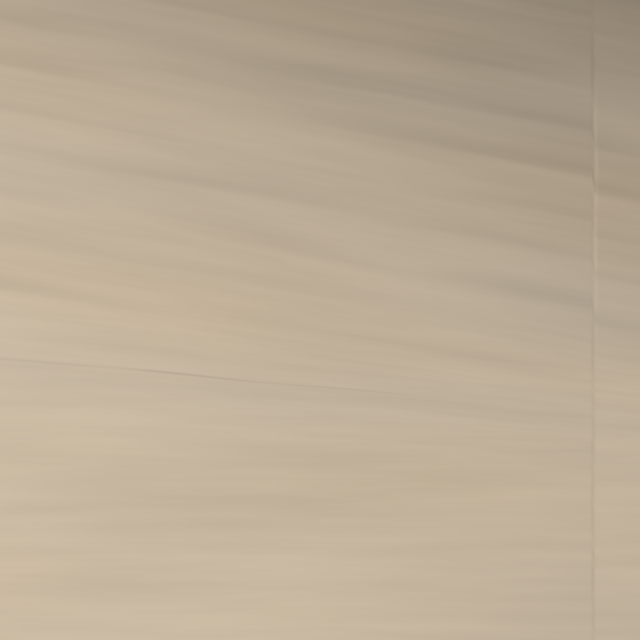
This texture is drawn by a Shadertoy shader. Its source:

```glsl
// Tone
const vec3 STONE_TINT = vec3(1.0, 0.918, 0.803);
const vec3 WARM_SHIFT = vec3(0.010, 0.0, -0.012);
const float BASE_LIGHT = 0.802;
const float FALL_RIGHT = 0.045;
const float FALL_TOP = 0.085;
const float FALL_CORNER = 0.12;

// Grain
const float GRAIN_SLOPE = 0.19;
const float BROAD_DEPTH = 0.035;
const float FINE_DEPTH = 0.020;
const float HAIR_DEPTH = 0.009;

// Dark streaks, as levels on the left edge
const int STREAK_COUNT = 17;
const float STREAK_TOP = 1.115;
const float STREAK_GAP = 0.07;
const float STREAK_DEPTH = 0.046;
const float STREAK_SOFT = 0.024;
const float STREAK_CRISP = 0.008;

// Hairline crack and upright seam
const float CRACK_LEVEL = 0.44;
const float CRACK_WIDTH = 0.0022;
const float CRACK_DEPTH = 0.055;
const float SEAM_X = 0.926;
const float SEAM_WIDTH = 0.0032;
const float SEAM_DEPTH = 0.035;
const float SEAM_SHIFT = 0.025;

float hash(float n) {
    return fract(sin(n * 91.73) * 4375.85);
}

vec2 gradient(vec2 cell) {
    float angle = 6.2832 * fract(sin(dot(cell, vec2(127.1, 311.7))) * 4375.85);
    return vec2(cos(angle), sin(angle));
}

float gradientNoise(vec2 p) {
    vec2 i = floor(p), f = p - i;
    vec2 u = f * f * f * (f * (f * 6.0 - 15.0) + 10.0);
    vec2 e = vec2(1.0, 0.0);
    float low = mix(dot(gradient(i), f), dot(gradient(i + e), f - e), u.x);
    float high = mix(dot(gradient(i + e.yx), f - e.yx),
                     dot(gradient(i + 1.0), f - 1.0), u.x);
    return mix(low, high, u.y);
}

// Follows the fanned grain back to its height on the left edge
float grainLevel(vec2 p) {
    float level = p.y;
    for (int i = 0; i < 8; i++)
        level = p.y + p.x * GRAIN_SLOPE * smoothstep(0.2, 0.7, level);
    return level;
}

// Streaks with a crisp lower edge and a soft upper fade
float streaks(float x, float level) {
    float dark = 0.0;
    for (int i = 0; i < STREAK_COUNT; i++) {
        float id = float(i);
        float center = STREAK_TOP - STREAK_GAP * id + 0.016 * (hash(id + 3.0) - 0.5);
        float d = level - center;
        float size = mix(0.7, 1.2, hash(id + 17.0));
        float span = d > 0.0 ? STREAK_SOFT : STREAK_CRISP;
        float profile = exp(-d * d / (span * span * size * size));
        float along = smoothstep(-0.35, 0.4, gradientNoise(vec2(x * 2.3 + id * 7.3, id * 3.7 + 0.5)));
        float strength = mix(0.25, 1.0, smoothstep(0.35, 0.65, center));
        dark += profile * along * strength * mix(0.55, 1.0, hash(id + 29.0));
    }
    return dark * STREAK_DEPTH;
}

float crack(float x, float level) {
    float d = (level - CRACK_LEVEL - 0.004 * gradientNoise(vec2(x * 5.0, 2.5))) / CRACK_WIDTH;
    float fade = 1.0 - smoothstep(0.3, 0.75, x);
    float wear = 0.65 + 0.8 * gradientNoise(vec2(x * 7.0, 8.5));
    return CRACK_DEPTH * exp(-d * d) * fade * wear;
}

// Pale ridge above, faint dark joint below
float seam(vec2 p) {
    float wobble = 0.003 * gradientNoise(vec2(p.y * 9.0, 4.5));
    float d = (p.x - SEAM_X - wobble) / SEAM_WIDTH;
    float wear = 0.6 + 0.9 * gradientNoise(vec2(p.y * 22.0, 6.5));
    float ridge = smoothstep(0.4, 0.6, p.y) * (1.0 - smoothstep(0.78, 0.9, p.y));
    float pale = exp(-(d - 1.5) * (d - 1.5)) * ridge;
    float joint = exp(-d * d) * mix(0.9, 0.35, ridge);
    return SEAM_DEPTH * wear * (pale - joint);
}

void mainImage(out vec4 fragColor, in vec2 fragCoord) {
    vec2 p = fragCoord / iResolution.xy;
    float beyondSeam = smoothstep(SEAM_X - 0.002, SEAM_X + 0.004, p.x);
    float level = grainLevel(p) + SEAM_SHIFT * beyondSeam;
    level += 0.006 * gradientNoise(vec2(p.x * 3.0, level * 5.0));

    // Broad lighting, darkest at the upper right
    float light = BASE_LIGHT - FALL_RIGHT * p.x - FALL_TOP * p.y * p.y * p.y
                - FALL_CORNER * p.x * p.y * p.y;

    // Layered grain stretched along the fan
    light += BROAD_DEPTH * gradientNoise(vec2(p.x * 1.3, level * 9.0));
    light += FINE_DEPTH * gradientNoise(vec2(p.x * 3.5 + 5.0, level * 42.0));
    light += HAIR_DEPTH * gradientNoise(vec2(p.x * 9.0, level * 120.0));
    light -= streaks(p.x, level) + crack(p.x, level);
    light += seam(p) + 0.008 * beyondSeam;

    float warmth = gradientNoise(vec2(p.x * 1.7 + 2.0, level * 6.0 + 3.0));
    fragColor = vec4(light * STONE_TINT + WARM_SHIFT * warmth, 1.0);
}
```
